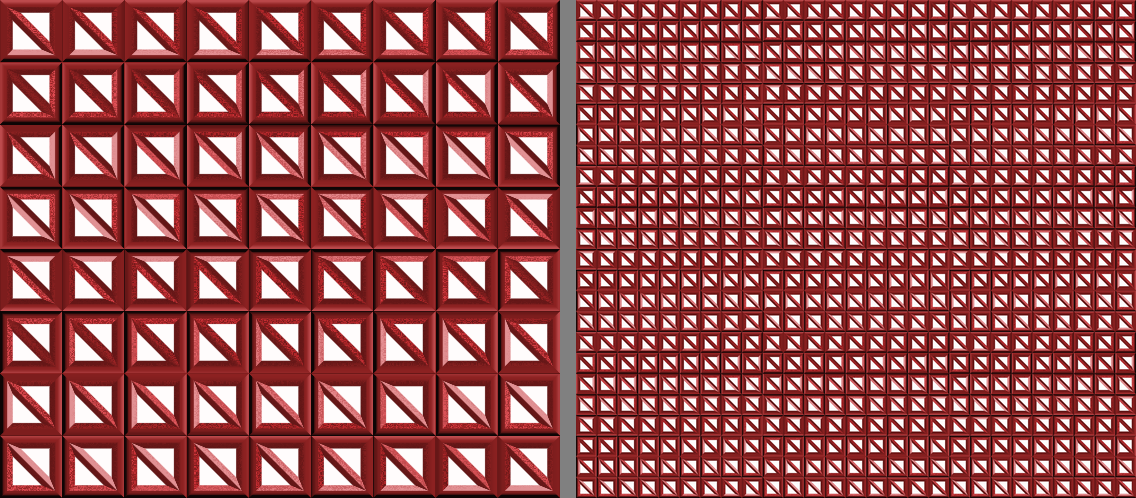
Left: one tile. Right: repeated 3 by 3.
Give the GLSL for this pattern, as a Shadertoy shader.

```glsl
const vec2 GRID = vec2(9.0, 8.0);
const float HOLE = 0.295;   // half width of the opening, in cells
const float RIM = 0.385;    // half width where the frame is highest
const float TURN = 6.2831853;

float hash(vec2 p)
{
    return fract(sin(dot(p, vec2(127.1, 311.7))) * 43758.5453);
}

// Lacquer tones from shadow to highlight
vec3 lacquer(float s)
{
    vec3 c = mix(vec3(0.05, 0.02, 0.02), vec3(0.40, 0.09, 0.09), smoothstep(0.0, 0.32, s));
    c = mix(c, vec3(0.55, 0.13, 0.13), smoothstep(0.32, 0.48, s));
    c = mix(c, vec3(0.75, 0.30, 0.31), smoothstep(0.48, 0.72, s));
    return mix(c, vec3(0.88, 0.57, 0.58), smoothstep(0.72, 0.96, s));
}

// Inner slope: glossy, with sparkle where the light starts to catch
vec3 innerFace(vec2 normal, vec2 light, float height, float grain)
{
    float d = dot(normal, light);
    float lit = max(d, 0.0);
    float sparkle = 4.0 * lit * (1.0 - lit);
    float s = 0.40 + 0.10 * d + 0.46 * pow(lit, 4.0);
    s += 0.08 * (height - 0.5) + (grain - 0.5) * (0.07 + 0.10 * sparkle);
    return lacquer(s) + vec3(0.20, 0.02, 0.04) * grain * sparkle;
}

// Outer slope: rounds off toward the cell border, black when turned away
vec3 outerFace(vec2 normal, vec2 light, float edge)
{
    float d = dot(normal, light);
    float s = 0.41 + 0.34 * max(d, 0.0) * edge;
    s += 0.62 * min(d, 0.0) * smoothstep(0.25, 0.9, edge);
    s -= 0.16 * smoothstep(0.90, 1.0, edge);
    return lacquer(s);
}

// One side of the frame, split into inner and outer slope at the rim
vec3 frameSide(vec2 normal, vec2 light, float reach, float grain, float px)
{
    float height = clamp((reach - HOLE) / (RIM - HOLE), 0.0, 1.0);
    float edge = clamp((reach - RIM) / (0.5 - RIM), 0.0, 1.0);
    vec3 inner = innerFace(-normal, light, height, grain);
    vec3 outer = outerFace(normal, light, edge);
    return mix(inner, outer, smoothstep(-px, px, reach - RIM));
}

void mainImage(out vec4 fragColor, in vec2 fragCoord)
{
    vec2 grid = fragCoord / iResolution.xy * GRID;
    vec2 cell = floor(grid);
    vec2 p = fract(grid) - 0.5;
    float px = 0.75 * GRID.y / iResolution.y;

    // The light makes one full turn, tile by tile in reading order
    float index = (GRID.y - 1.0 - cell.y) * GRID.x + cell.x;
    float angle = TURN * (0.25 + index / (GRID.x * GRID.y));
    vec2 light = vec2(cos(angle), sin(angle));
    float grain = hash(floor((p + 0.5) * 56.0) + cell * 59.0);

    // Square frame with mitred corners
    vec2 a = abs(p);
    float reach = max(a.x, a.y);
    vec2 side = vec2(p.x < 0.0 ? -1.0 : 1.0, p.y < 0.0 ? -1.0 : 1.0);
    vec3 sideX = frameSide(vec2(side.x, 0.0), light, reach, grain, px);
    vec3 sideY = frameSide(vec2(0.0, side.y), light, reach, grain, px);
    vec3 frame = mix(sideY, sideX, smoothstep(-px, px, a.x - a.y));

    // Ridged diagonal bar, tapering where it sinks into the frame
    vec2 across = vec2(0.70710678);
    float d = dot(p, across);
    float slope = RIM - HOLE;
    float barHeight = 1.0 - abs(d) / slope;
    vec3 upper = innerFace(across, light, barHeight, grain);
    vec3 lower = innerFace(-across, light, barHeight, grain);
    vec3 bar = mix(lower, upper, smoothstep(-px, px, d));

    // Compose from the white opening upward
    float frameLevel = reach - HOLE;
    float barLevel = slope - abs(d);
    vec3 col = vec3(1.0, 0.99, 0.99);
    col = mix(col, frame, smoothstep(-px, px, frameLevel));
    float barMask = smoothstep(-px, px, barLevel - max(frameLevel, 0.0));
    col = mix(col, bar, barMask);
    fragColor = vec4(clamp(col, 0.0, 1.0), 1.0);
}
```
